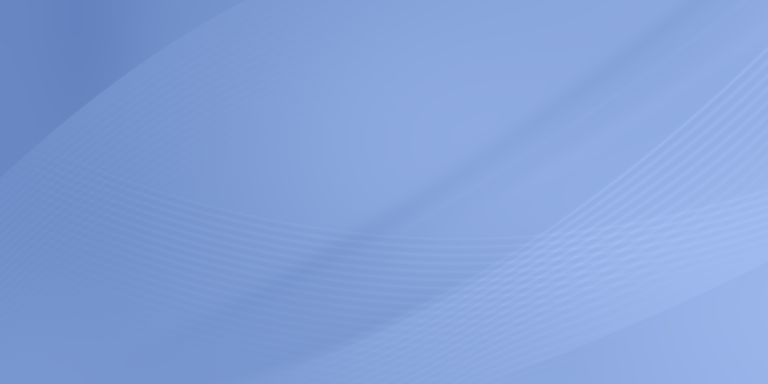
A Shadertoy shader for this background:

```glsl
// Soft blue abstract background with sweeping folds and fine curved line meshes.

// Parabola through (x0, y0) with a given slope and bend
float arc(float x, float x0, float y0, float slope, float bend) {
    float u = x - x0;
    return y0 + u * (slope + bend * u);
}

// Elliptical soft glow
float glow(vec2 p, vec2 center, vec2 size) {
    vec2 d = (p - center) / size;
    return exp(-dot(d, d));
}

// Soft ridge around zero distance
float ridge(float d, float width) {
    return exp(-d * d / (width * width));
}

// Thin bright stripes, one per unit
float stripes(float d) {
    return pow(0.5 + 0.5 * cos(6.28318 * d), 2.0) - 0.375;
}

void mainImage(out vec4 fragColor, in vec2 fragCoord) {
    vec2 p = fragCoord / iResolution.xy * vec2(2.0, 1.0);
    float aa = 1.5 / iResolution.y;

    // Signed heights above the main curves
    float corner = p.y - arc(p.x, 0.0, 0.536, 0.93, -0.32);
    float fold = p.y - arc(p.x, 0.91, 0.375, 0.60, 0.11);
    float sweep = p.y - arc(p.x, 1.42, 0.396, 0.68, 0.25);
    float wave = p.y - arc(p.x, 1.2, 0.378, 0.0, 0.20);
    float hem = p.y - arc(p.x, 1.25, 0.0, 0.35, 0.10);

    // Broad light from dark left to bright right
    float light = 0.24 + 0.30 * p.x - 0.08 * p.y;
    light += 0.20 * glow(p, vec2(1.05, 0.68), vec2(0.50, 0.38));
    light += 0.16 * glow(p, vec2(1.85, 0.30), vec2(0.60, 0.30));
    light += 0.10 * glow(p, vec2(0.0, 0.0), vec2(0.25, 0.30));
    light -= 0.07 * glow(p, vec2(0.25, 0.40), vec2(0.30, 0.25));

    // Shaded fold and the paler rays beneath it
    float along = smoothstep(0.2, 0.9, p.x);
    light -= 0.10 * along * ridge(fold + 0.01, 0.035);
    light -= 0.07 * along * ridge(fold + 0.07, 0.08);
    light += 0.05 * smoothstep(0.9, 1.2, p.x) * ridge(fold + 0.05 + 0.06 * (p.x - 0.9), 0.008);
    light += 0.04 * smoothstep(1.1, 1.5, p.x) * ridge(fold + 0.10 + 0.12 * (p.x - 0.9), 0.025);

    // Shadow above the sweep, brighter sheet below it
    float above = smoothstep(-0.03, 0.02, sweep);
    light -= 0.16 * above * exp(-max(sweep, 0.0) * 7.0) * glow(p, vec2(0.95, 0.15), vec2(0.55, 0.32));
    light += 0.06 * (1.0 - above) * smoothstep(0.5, 1.1, p.x);

    // Sweep lines fan out towards the right
    float fan = 0.019 + 0.016 * smoothstep(1.2, 2.0, p.x);
    float sweepMask = smoothstep(0.012, -0.002, sweep) * smoothstep(-0.50, -0.05, sweep);
    light += 0.13 * sweepMask * smoothstep(0.5, 1.6, p.x) * stripes(sweep / fan);
    light += 0.08 * smoothstep(1.3, 1.6, p.x) * ridge(sweep, 0.006);

    // Shallow waves cross the lower half
    float waveDepth = mix(0.50, 0.22, smoothstep(0.9, 1.8, p.x));
    float waveMask = smoothstep(0.012, -0.002, wave) * smoothstep(-waveDepth, -0.05, wave);
    light += 0.10 * waveMask * smoothstep(-0.2, 0.6, p.x) * stripes(wave / 0.0215);
    light += 0.05 * waveMask * smoothstep(1.2, 1.6, p.x);

    // Faint diagonal mesh under the corner edge
    float mesh = smoothstep(0.0, -0.08, corner) * smoothstep(-0.65, -0.15, corner);
    light += 0.045 * mesh * smoothstep(1.2, 0.3, p.x) * stripes(corner / 0.022);

    // Dark corner with a deeper vertical shade
    float inCorner = smoothstep(-aa, aa, corner);
    light -= inCorner * (0.11 + 0.17 * glow(p, vec2(0.22, 0.92), vec2(0.14, 0.35)));

    // Slightly darker strip beyond the lower right hem
    light -= 0.10 * smoothstep(aa, -aa, hem) * exp(min(hem, 0.0) * 3.0) * smoothstep(1.2, 1.5, p.x);

    vec3 deepBlue = vec3(0.40, 0.52, 0.755);
    vec3 paleBlue = vec3(0.61, 0.72, 0.925);
    fragColor = vec4(mix(deepBlue, paleBlue, light), 1.0);
}
```
